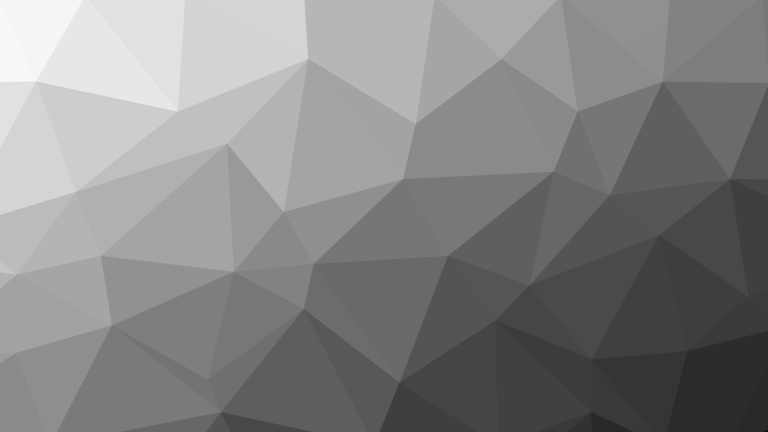
A Shadertoy shader for this background:

```glsl
// Low-poly mesh of flat grey facets, fading from white at upper left to charcoal at lower right

// Mesh rows from top to bottom, in canvas heights: left start, column spacing, depth
const vec3 rowLayout[7] = vec3[7](
    vec3(-0.019, 0.253, -0.01), vec3(0.109, 0.253, 0.208), vec3(0.201, 0.252, 0.424),
    vec3(0.262, 0.248, 0.613), vec3(0.259, 0.222, 0.803), vec3(0.116, 0.278, 1.005),
    vec3(0.1, 0.255, 1.16));

// Sideways wave of each row: amplitude, frequency, phase
const vec3 rowSway[7] = vec3[7](
    vec3(0.058, 0.9, -3.37), vec3(0.104, 0.75, -0.25), vec3(0.074, 2.1, -0.35),
    vec3(0.032, 2.9, -1.09), vec3(0.0), vec3(0.208, 0.6, 0.0), vec3(0.0));

// Vertical wave of each row: amplitude, frequency, phase, damping to the right
const vec4 rowRipple[7] = vec4[7](
    vec4(0.0), vec4(0.079, 2.7, -0.25, 0.0), vec4(0.144, 2.2, 3.0, 0.33),
    vec4(0.023, 2.6, -2.0, -0.22), vec4(0.088, 2.7, -0.6, 0.0),
    vec4(0.051, 2.1, 2.6, 0.0), vec4(0.0));

float hash(vec2 p) {
    return fract(sin(dot(p, vec2(127.1, 311.7))) * 43758.5453);
}

// Mesh vertex, measured from the top left
vec2 meshVertex(float col, vec3 base, vec3 sway, vec4 ripple) {
    float x = base.x + base.y * col + sway.x * sin(sway.y * col + sway.z);
    float y = base.z + ripple.x * exp(-ripple.w * max(col, 0.0)) * sin(ripple.y * col + ripple.z);
    return vec2(x, y);
}

float cross2(vec2 a, vec2 b) {
    return a.x * b.y - a.y * b.x;
}

float edgeDistance(vec2 p, vec2 a, vec2 b) {
    return cross2(b - a, p - a) / length(b - a);
}

// Antialiased triangle coverage, for either winding
float triangleCoverage(vec2 p, vec2 a, vec2 b, vec2 c) {
    float winding = sign(cross2(b - a, c - a));
    float inside = min(winding * edgeDistance(p, a, b),
                   min(winding * edgeDistance(p, b, c), winding * edgeDistance(p, c, a)));
    return clamp(0.5 + inside * iResolution.y, 0.0, 1.0);
}

// Diagonal light falloff, levelling out in the dark corner
float lightAt(vec2 p) {
    float s = p.x * 0.5625 + p.y;
    return 1.04 - 0.53 * s + 0.12 * smoothstep(1.3, 1.9, s);
}

// One facet as (tone * coverage, coverage)
vec2 facet(vec2 p, vec2 a, vec2 b, vec2 c, vec2 id) {
    float coverage = triangleCoverage(p, a, b, c);
    if (coverage <= 0.0) return vec2(0.0);
    float tone = lightAt((a + b + c) / 3.0) + 0.045 * (hash(id) - 0.5);
    return vec2(tone, 1.0) * coverage;
}

void mainImage(out vec4 fragColor, in vec2 fragCoord) {
    vec2 uv = fragCoord / iResolution.xy;
    vec2 p = vec2(uv.x * 16.0 / 9.0, 1.0 - uv.y);
    vec2 sum = vec2(lightAt(p), 1.0) * 0.001;

    for (int row = 0; row < 6; row++) {
        vec3 top = rowLayout[row];
        vec3 bottom = rowLayout[row + 1];
        if (p.y < top.z - 0.15 || p.y > bottom.z + 0.15) continue;
        vec3 topSway = rowSway[row], bottomSway = rowSway[row + 1];
        vec4 topRipple = rowRipple[row], bottomRipple = rowRipple[row + 1];

        // Visit only nearby columns, carrying the shared vertices along
        float col = floor((p.x - top.x) / top.y) - 2.0;
        vec2 a = meshVertex(col, top, topSway, topRipple);
        vec2 c = meshVertex(col, bottom, bottomSway, bottomRipple);
        for (int i = 0; i < 5; i++) {
            vec2 b = meshVertex(col + 1.0, top, topSway, topRipple);
            vec2 d = meshVertex(col + 1.0, bottom, bottomSway, bottomRipple);
            vec2 id = vec2(col, row);

            // Split each mesh cell along its shorter diagonal
            if (distance(b, c) < distance(a, d)) {
                sum += facet(p, a, b, c, id) + facet(p, b, d, c, id + 20.0);
            } else {
                sum += facet(p, a, b, d, id) + facet(p, a, d, c, id + 20.0);
            }
            a = b;
            c = d;
            col += 1.0;
        }
    }

    fragColor = vec4(vec3(clamp(sum.x / sum.y, 0.0, 1.0)), 1.0);
}
```
